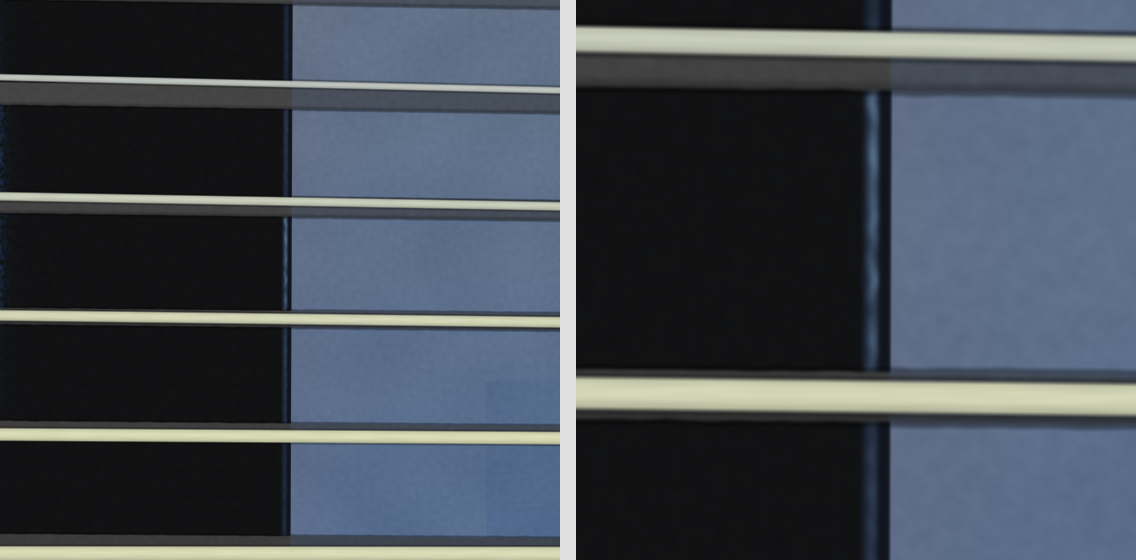
Left: the whole. Right: its middle third, enlarged.
Give the GLSL for this pattern, as a three.js fragment shader.

```glsl
// Five pale, slightly tilted slats with dark grey bars behind them, crossing a
// wall split into a black left half and a slate blue right half by a worn seam.
// Slats and bars come from one loop; gradient noise adds grain and wear.
varying vec2 vUv;

vec2 hashGradient(vec2 cell) {
  float angle = 6.2832 * fract(sin(dot(cell, vec2(127.1, 311.7))) * 4375.85);
  return vec2(cos(angle), sin(angle));
}

float gradientNoise(vec2 p) {
  vec2 i = floor(p), f = p - i;
  vec2 u = f * f * f * (f * (f * 6.0 - 15.0) + 10.0);
  vec2 e = vec2(1.0, 0.0);
  return mix(
    mix(dot(hashGradient(i), f), dot(hashGradient(i + e), f - e), u.x),
    mix(dot(hashGradient(i + e.yx), f - e.yx), dot(hashGradient(i + 1.0), f - 1.0), u.x),
    u.y);
}

// Soft step, rising where v passes the edge
float rise(float edge, float v) {
  return smoothstep(edge - 0.002, edge + 0.002, v);
}

// Soft band between two edges
float band(float low, float high, float v) {
  return rise(low, v) * (1.0 - rise(high, v));
}

vec3 blackPanel(vec2 p, float row, float grain) {
  vec3 color = vec3(0.066, 0.068, 0.073) + 0.008 * grain;
  // Blue scuffs along the outer edge, strongest in the upper middle rows
  float wear = exp(-p.x * 110.0) * exp(-0.7 * pow(row - 0.4, 2.0));
  float scuff = 0.5 + 1.2 * gradientNoise(p * vec2(150.0, 110.0));
  return color + vec3(0.05, 0.16, 0.30) * wear * max(scuff, 0.0);
}

vec3 bluePanel(vec2 p, float grain) {
  vec3 color = mix(vec3(0.385, 0.445, 0.535), vec3(0.335, 0.425, 0.555), p.y);
  color += vec3(0.02, -0.004, -0.012) * exp(-(p.x - 0.52) * 14.0);
  color += 0.025 * gradientNoise(p * vec2(7.0, 9.0)) + 0.018 * grain;
  // Faint darker patch low on the far side
  return color - vec3(0.022, 0.016, 0.005) * rise(0.868, p.x) * rise(0.68, p.y);
}

vec3 seam(vec3 color, vec2 p, float row, float split) {
  float d = p.x - split;
  float ragged = 0.002 * gradientNoise(vec2(3.0, p.y * 75.0));
  color = mix(color, vec3(0.075, 0.105, 0.155), band(-0.016 + ragged, 0.0, d));
  // Chipped highlight, brightest at the top of the second full row
  float within = fract((p.y - 0.166) / 0.2039);
  float glow = 0.16 + 0.65 * exp(-1.4 * pow(row - 1.0, 2.0)) * (1.15 - 0.7 * within);
  glow *= 0.85 + 0.7 * gradientNoise(vec2(9.0, p.y * 55.0));
  float streak = exp(-pow((d + 0.010 + ragged) / 0.0038, 2.0));
  color = mix(color, vec3(0.38, 0.49, 0.61), clamp(streak * glow, 0.0, 1.0));
  // Thin shadow against the blue panel
  return mix(color, vec3(0.06, 0.07, 0.10), 0.8 * band(-0.006, -0.0005, d));
}

void main() {
  vec2 p = vec2(vUv.x, 1.0 - vUv.y); // y runs downwards
  float row = floor((p.y - 0.166) / 0.2039);
  float grain = gradientNoise(p * 85.0) + 0.6 * gradientNoise(p * 190.0);
  float split = 0.522 - 0.004 * p.y;
  float side = rise(split, p.x);

  // Wall
  vec3 color = mix(blackPanel(p, row, grain), bluePanel(p, grain), side);
  color = seam(color, p, row, split);

  // Bars, shrinking behind the slats towards the bottom
  float wobble = 0.0012 * gradientNoise(vec2(p.x * 40.0, row));
  for (int n = -1; n < 5; n++) {
    float i = float(n);
    float top = 0.146 + 0.2018 * i + p.x * (0.013 - 0.0013 * i) + wobble;
    float bottom = 0.187 + 0.191 * i + 0.0025 * i * i + p.x * (0.015 - 0.002 * i) + wobble;
    color *= 1.0 - 0.35 * band(top - 0.003, bottom + 0.003, p.y);
    vec3 grey = mix(vec3(0.245, 0.248, 0.245), vec3(0.262, 0.288, 0.33), side);
    grey *= 1.08 - 0.035 * i + 0.06 * grain;
    grey *= 1.0 - 0.25 * smoothstep(bottom - 0.008, bottom, p.y);
    color = mix(color, grey, band(top, bottom, p.y));
  }

  // Slats, thicker and warmer towards the bottom
  for (int n = 0; n < 5; n++) {
    float i = float(n);
    float d = p.y - (0.138 + 0.2126 * i + p.x * (0.0235 - 0.0056 * i));
    float halfWidth = 0.0058 + 0.0018 * i;
    color *= 1.0 - 0.3 * band(-halfWidth - 0.003, halfWidth + 0.003, d);
    vec3 cream = mix(vec3(0.74, 0.76, 0.74), vec3(0.85, 0.86, 0.71), min(i * 0.4, 1.0));
    float across = d / halfWidth;
    cream *= 1.0 - 0.17 * across * across - 0.04 * across;
    cream += 0.03 * gradientNoise(vec2(p.x * 18.0, d * 260.0 + i * 7.0));
    color = mix(color, cream, band(-halfWidth, halfWidth, d));
  }

  gl_FragColor = vec4(color, 1.0);
}
```
